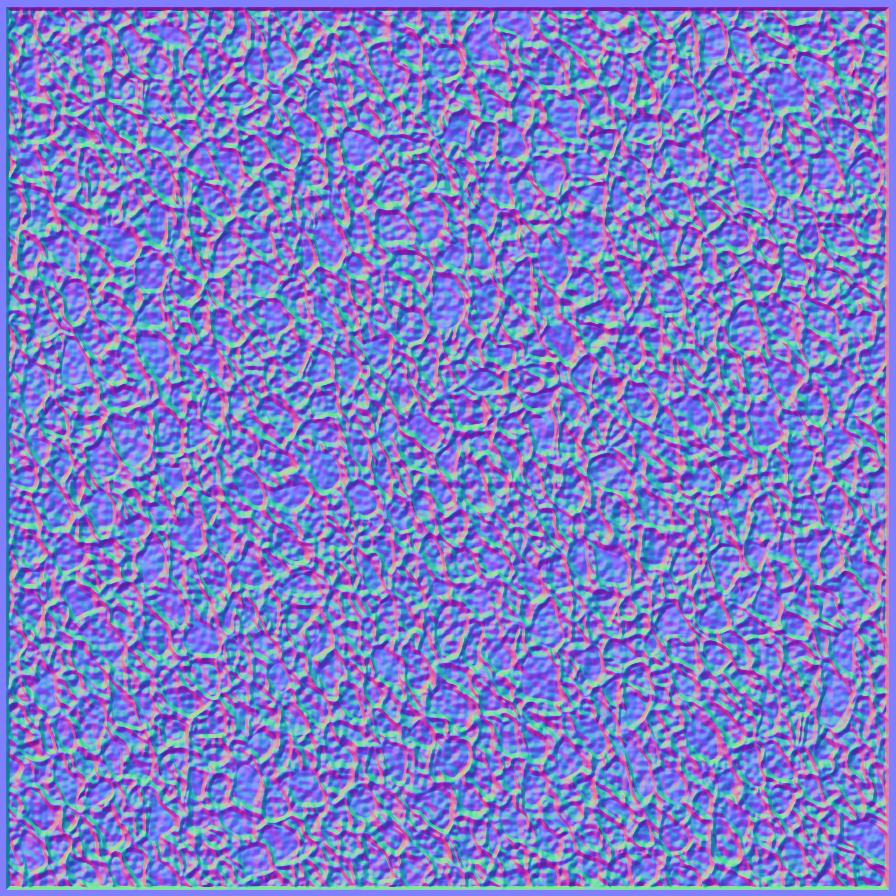
Give the GLSL for this texture map, as a WebGL 2 fragment shader.

```glsl
#version 300 es
precision highp float;
// Normal map of rough, slanted stones set in finer shards, inside a flat border.

uniform vec2 u_resolution;
out vec4 fragColor;

const vec2 LONG_AXIS = vec2(-0.35, 0.937);   // direction the stones stretch in
const vec2 STONES = vec2(33.0, 23.0);        // stones per unit, across and along
const vec2 SHARDS = vec2(1.9, 1.7);          // shards per stone, across and along
const float STONE_HEIGHT = 0.0125;
const float SHARD_HEIGHT = 0.0075;
const float BORDER = 0.0075;

vec3 hash3(vec2 cell) {
    vec3 q = fract(vec3(cell.xyx) * vec3(0.1031, 0.1030, 0.0973));
    q += dot(q, q.yxz + 33.33);
    return fract((q.xxy + q.yxx) * q.zyx);
}

float cornerSlope(vec2 cell, vec2 offset) {
    return dot(hash3(cell).xy * 2.0 - 1.0, offset);
}

float gradientNoise(vec2 p) {
    vec2 i = floor(p), f = p - i;
    vec2 u = f * f * f * (f * (f * 6.0 - 15.0) + 10.0);
    vec2 e = vec2(1.0, 0.0);
    float low = mix(cornerSlope(i, f), cornerSlope(i + e, f - e), u.x);
    float high = mix(cornerSlope(i + e.yx, f - e.yx), cornerSlope(i + 1.0, f - 1.0), u.x);
    return mix(low, high, u.y);
}

vec2 noisePair(vec2 p) {
    return vec2(gradientNoise(p + 17.0), gradientNoise(p + 83.0));
}

// Weighted Voronoi with rounded corners: returns edge distance,
// outputs the owner cell and the vector to its seed.
float roundedEdge(vec2 p, float sizeSpread, float sharpness, out vec2 owner, out vec2 toSeed) {
    vec2 base = floor(p);
    float best = 1e5;
    for (int y = -2; y <= 2; y++) {
        for (int x = -2; x <= 2; x++) {
            vec2 cell = base + vec2(x, y);
            vec3 rnd = hash3(cell);
            vec2 r = cell + rnd.xy - p;
            float power = dot(r, r) - sizeSpread * rnd.z;
            if (power < best) {
                best = power;
                owner = cell;
                toSeed = r;
            }
        }
    }
    float sum = 1e-9;
    for (int y = -2; y <= 2; y++) {
        for (int x = -2; x <= 2; x++) {
            vec2 cell = base + vec2(x, y);
            if (distance(cell, owner) < 0.5) continue;
            vec3 rnd = hash3(cell);
            vec2 r = cell + rnd.xy - p;
            float power = dot(r, r) - sizeSpread * rnd.z;
            float edge = 0.5 * (power - best) / max(distance(r, toSeed), 0.02);
            sum += exp(-sharpness * edge);
        }
    }
    return -log(sum) / sharpness;
}

float surfaceHeight(vec2 p) {
    // Bend the layout broadly, then roughen the outlines
    vec2 bent = p + 0.022 * noisePair(p * 7.0) + 0.007 * noisePair(p * 38.0);
    vec2 across = vec2(LONG_AXIS.y, -LONG_AXIS.x);
    vec2 grid = vec2(dot(bent, across), dot(bent, LONG_AXIS)) * STONES + 40.0;

    // Stones with steep rims; a few cells hold shards only
    vec2 owner, toSeed;
    float edge = roundedEdge(grid, 0.40, 11.0, owner, toSeed);
    vec3 trait = hash3(owner + 211.0);
    float gap = trait.y < 0.14 ? 1.5 : 0.10 * trait.x;
    float body = smoothstep(gap, gap + 0.14, edge);
    vec2 tilt = vec2(0.12, -0.14) + (trait.xy - 0.5) * 0.3;
    float top = STONE_HEIGHT * mix(0.85, 1.15, trait.z) - dot(toSeed / STONES, tilt);

    // Shards fill the joints
    vec2 shardOwner, toShard;
    float shardEdge = roundedEdge(grid * SHARDS + 7.0, 0.3, 14.0, shardOwner, toShard);
    float shard = SHARD_HEIGHT * smoothstep(0.0, 0.24, shardEdge);

    // Chipped grain, strongest in the joints
    float grit = 0.0072 * gradientNoise(p * 122.0) + 0.0075 * gradientNoise(p * 62.0 + 9.0);
    float roughness = mix(1.3, mix(0.5, 1.25, trait.z), body);
    float height = mix(shard, top, body) + grit * roughness;

    // Drop to the flat border
    vec2 inset = min(p, 1.0 - p);
    return (height + 0.009) * smoothstep(BORDER, BORDER + 0.004, min(inset.x, inset.y));
}

vec3 normalColour(vec2 p, float stepSize) {
    float centre = surfaceHeight(p);
    float right = surfaceHeight(p + vec2(stepSize, 0.0));
    float up = surfaceHeight(p + vec2(0.0, stepSize));
    vec2 slope = vec2(right - centre, up - centre) / stepSize;
    // The green channel points down the canvas
    vec3 normal = normalize(vec3(-slope.x, slope.y, 1.0));
    // Unresolved roughness shortens the mean normal on slopes
    float shortening = mix(1.0, 0.84, smoothstep(0.1, 0.8, length(slope)));
    return normal * shortening * 0.5 + 0.5;
}

void main() {
    vec2 uv = gl_FragCoord.xy / u_resolution;
    fragColor = vec4(normalColour(uv, 0.0013), 1.0);
}
```
